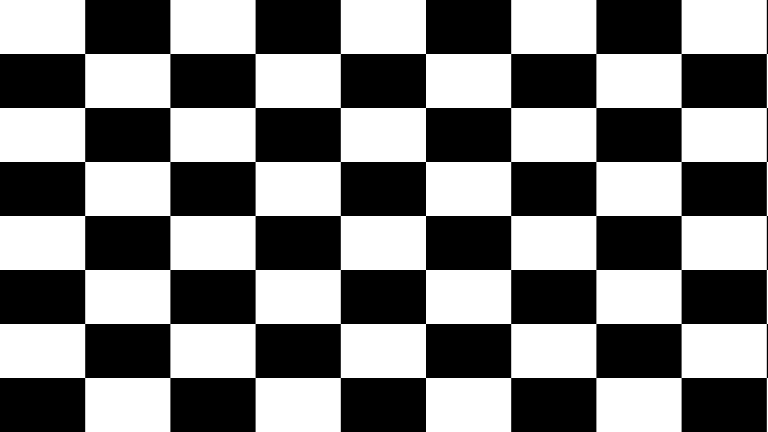
Reproduce this pattern procedurally as a WebGL 2 fragment shader.

```glsl
#version 300 es
precision highp float;
// Black and white checkerboard of wide cells, with a thin sliver of a tenth
// column at the right edge. Each axis is a square wave, averaged exactly over
// one pixel; the product of the two waves gives the smooth-edged checks.

#define CELL_WIDTH 0.1109375   // fraction of the canvas width
#define CELL_HEIGHT 0.125      // fraction of the canvas height
#define DARK vec3(0.0)
#define LIGHT vec3(1.0)

uniform vec2 u_resolution;
out vec4 fragColor;

// Integral of a square wave that is +1 on even cells and -1 on odd cells
vec2 squareWaveIntegral(vec2 p) {
    return 1.0 - abs(mod(p, 2.0) - 1.0);
}

// Mean of the square wave over a box of the given size centred on p
vec2 filteredSquareWave(vec2 p, vec2 size) {
    vec2 halfSize = 0.5 * size;
    return (squareWaveIntegral(p + halfSize) - squareWaveIntegral(p - halfSize)) / size;
}

void main() {
    // Cell coordinates, counted from the lower left corner
    vec2 cellSize = vec2(CELL_WIDTH, CELL_HEIGHT);
    vec2 cell = gl_FragCoord.xy / u_resolution / cellSize;
    vec2 pixelSize = 1.0 / (u_resolution * cellSize);

    // Equal signs make a dark check, opposite signs a light one
    vec2 wave = filteredSquareWave(cell, pixelSize);
    float light = clamp(0.5 - 0.5 * wave.x * wave.y, 0.0, 1.0);

    fragColor = vec4(mix(DARK, LIGHT, light), 1.0);
}
```
